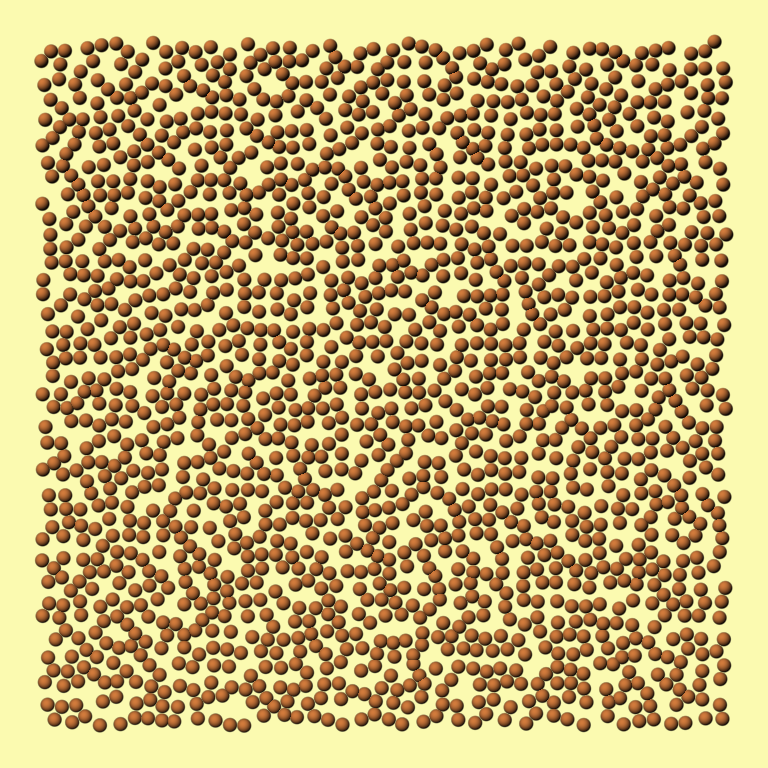
A Shadertoy shader for this pattern:

```glsl
// Evenly scattered brown balls, lit from the upper left, on a cream square.

const float GRID_COUNT = 42.0;      // cells along each side
const float FIELD_MARGIN = 0.054;   // empty border, in canvas units
const float BALL_RADIUS = 0.0091;
const float EDGE_SOFTNESS = 0.0012;
const float MIN_SPACING = 0.87;     // wanted centre distance, in cells
const vec3 CREAM = vec3(0.985, 0.98, 0.69);
const vec3 BROWN = vec3(0.80, 0.47, 0.23);

vec2 hash22(vec2 p) {
    vec2 s = vec2(dot(p, vec2(127.1, 311.7)), dot(p, vec2(269.5, 183.3)));
    return fract(sin(s) * 43758.5);
}

bool insideGrid(vec2 cell) {
    return all(greaterThanEqual(cell, vec2(0.0))) && all(lessThan(cell, vec2(GRID_COUNT)));
}

// Random point in its cell, in cell units
vec2 jitteredPoint(vec2 cell) {
    return cell + mix(vec2(0.04), vec2(0.96), hash22(cell + 7.0));
}

// Shift that moves point p half way out of its overlap with point other
vec2 repulsion(vec2 p, vec2 other) {
    vec2 away = p - other;
    float gap = max(length(away), 0.001);
    return away / gap * 0.5 * max(MIN_SPACING - gap, 0.0);
}

vec2 keepInField(vec2 p) {
    return clamp(p, vec2(0.0), vec2(GRID_COUNT));
}

// First relaxation: push the random points apart
vec2 spreadPoint(vec2 cell) {
    vec2 p = jitteredPoint(cell);
    vec2 shift = vec2(0.0);
    for (int j = -1; j <= 1; j++)
    for (int i = -1; i <= 1; i++) {
        vec2 other = cell + vec2(i, j);
        if ((i == 0 && j == 0) || !insideGrid(other)) continue;
        shift += repulsion(p, jitteredPoint(other));
    }
    return keepInField(p + shift);
}

// Second relaxation: remove most of the remaining overlaps
vec2 ballCentre(vec2 cell) {
    vec2 p = spreadPoint(cell);
    vec2 shift = vec2(0.0);
    for (int j = -1; j <= 1; j++)
    for (int i = -1; i <= 1; i++) {
        vec2 other = cell + vec2(i, j);
        if ((i == 0 && j == 0) || !insideGrid(other)) continue;
        shift += repulsion(p, spreadPoint(other));
    }
    return keepInField(p + shift);
}

// Offset from the nearest ball centre to q, in cells
vec2 nearestBallOffset(vec2 q) {
    vec2 nearest = vec2(10.0);
    for (int j = -1; j <= 1; j++)
    for (int i = -1; i <= 1; i++) {
        vec2 cell = floor(q) + vec2(i, j);
        if (!insideGrid(cell) || distance(q, jitteredPoint(cell)) > 1.2) continue;
        vec2 offset = q - ballCentre(cell);
        if (dot(offset, offset) < dot(nearest, nearest)) nearest = offset;
    }
    return nearest;
}

// Lambert shading; the light slants more towards the top right
vec3 shadeBall(vec2 offset, vec2 uv) {
    vec2 n = offset / BALL_RADIUS;
    vec3 normal = normalize(vec3(n, sqrt(max(1.0 - dot(n, n), 0.0))));
    float slant = mix(0.5, 1.7, clamp(dot(uv, vec2(0.2, 0.8)), 0.0, 1.0));
    vec3 light = normalize(vec3(vec2(-0.35, 0.45) * slant, 0.85));
    return BROWN * (0.08 + 0.95 * max(dot(normal, light), 0.0));
}

void mainImage(out vec4 fragColor, in vec2 fragCoord) {
    float side = min(iResolution.x, iResolution.y);
    vec2 uv = (fragCoord - 0.5 * iResolution.xy) / side + 0.5;
    float cellSize = (1.0 - 2.0 * FIELD_MARGIN) / GRID_COUNT;

    vec2 offset = nearestBallOffset((uv - FIELD_MARGIN) / cellSize) * cellSize;
    float soft = max(EDGE_SOFTNESS, 0.6 / side);
    float coverage = 1.0 - smoothstep(-soft, soft, length(offset) - BALL_RADIUS);
    fragColor = vec4(mix(CREAM, shadeBall(offset, uv), coverage), 1.0);
}
```
